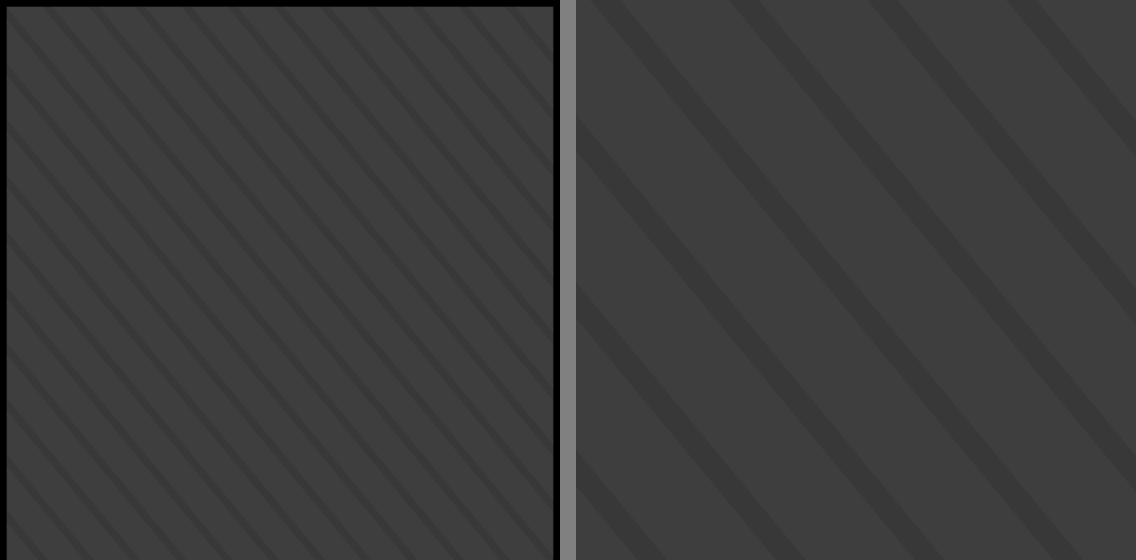
Left, the full canvas; right, a detail of the centre.
Give the GLSL for this pattern, as a Shadertoy shader.

```glsl
// Dark grey panel with faint diagonal stripes, framed in black on the left, top and right.

const vec3 PANEL_COLOR  = vec3(0.243);
const vec3 STRIPE_COLOR = vec3(0.221);
const vec3 FRAME_COLOR  = vec3(0.0);

const float STRIPE_ANGLE  = radians(50.4); // descent to the right
const float STRIPE_PERIOD = 0.0636;        // measured across the stripes
const float STRIPE_WIDTH  = 0.0138;
const float STRIPE_OFFSET = 0.0577;        // from the upper left corner
const float FRAME_WIDTH   = 0.0119;

// Coverage of the region where the signed distance is negative
float coverage(float dist, float pixel) {
    return clamp(0.5 - dist / pixel, 0.0, 1.0);
}

// Signed distance to the nearest of a set of parallel stripes
float stripeDistance(vec2 p, float angle, float period, float width, float offset) {
    float across = dot(p, vec2(sin(angle), cos(angle))) - offset;
    float toCenter = abs(fract(across / period + 0.5) - 0.5) * period;
    return toCenter - 0.5 * width;
}

// Signed distance to a frame that is open at the bottom
float frameDistance(vec2 p, vec2 size, float width) {
    float toEdge = min(min(p.x, size.x - p.x), size.y - p.y);
    return toEdge - width;
}

void mainImage(out vec4 fragColor, in vec2 fragCoord) {
    float pixel = 1.0 / iResolution.y;
    vec2 size = iResolution.xy * pixel;
    vec2 p = fragCoord * pixel;

    // Stripes are anchored to the upper left corner
    float stripe = stripeDistance(p - vec2(0.0, size.y), STRIPE_ANGLE,
                                  STRIPE_PERIOD, STRIPE_WIDTH, STRIPE_OFFSET);
    vec3 color = mix(PANEL_COLOR, STRIPE_COLOR, coverage(stripe, 1.5 * pixel));

    // Frame on three sides
    float frame = frameDistance(p, size, FRAME_WIDTH);
    color = mix(color, FRAME_COLOR, coverage(frame, pixel));

    fragColor = vec4(color, 1.0);
}
```
